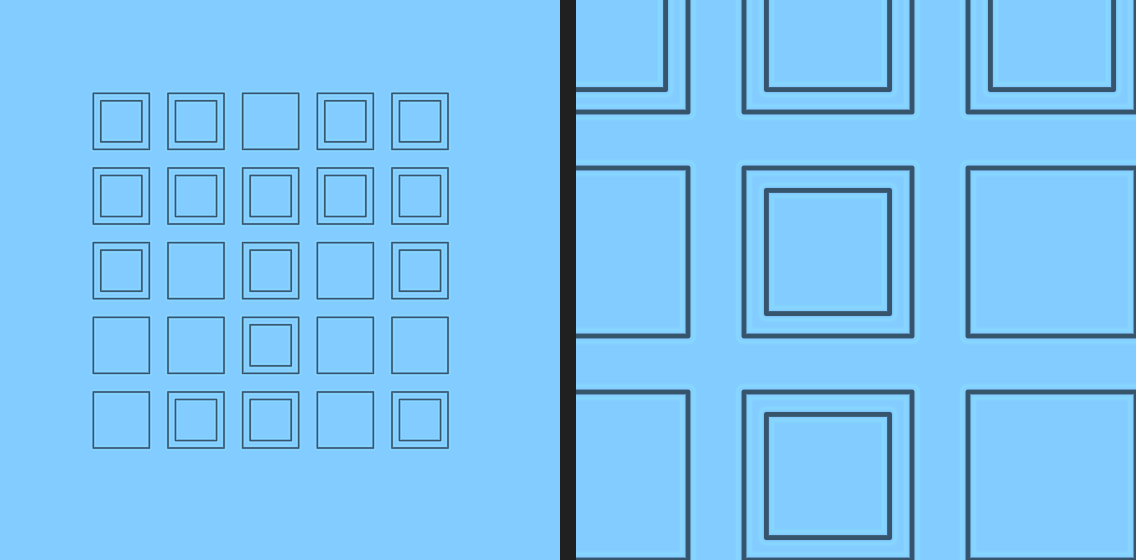
Left: the whole. Right: its middle third, enlarged.
Write a WebGL 2 fragment shader that draws this pattern.

```glsl
#version 300 es
precision highp float;

uniform vec2 u_resolution;
out vec4 fragColor;

const vec3 BACKGROUND = vec3(0.51, 0.80, 1.00);
const vec3 HALO = vec3(0.53, 0.84, 1.00);
const vec3 INK = vec3(0.21, 0.33, 0.42);

const int GRID_COUNT = 5;
const vec2 GRID_ORIGIN = vec2(1.0 / 6.0, 0.2);
const float PITCH = 2.0 / 15.0;
const float OUTER_HALF = 0.05;
const float INNER_HALF = 11.0 / 300.0;

const float LINE_HALF = 0.00146;
const float HALO_OFFSET = 0.0037;
const float HALO_HALF = 0.0021;
const float EDGE_PIXELS = 0.65;

// Rows from the bottom up; bit n puts an inner square in column n
const int INNER_ROWS[GRID_COUNT] = int[](22, 4, 21, 31, 27);

float squareOutline(vec2 p, float halfSize) {
    vec2 q = abs(p) - halfSize;
    return abs(length(max(q, 0.0)) + min(max(q.x, q.y), 0.0));
}

bool hasInnerSquare(ivec2 cell) {
    return ((INNER_ROWS[cell.y] >> cell.x) & 1) == 1;
}

void main() {
    float canvasSize = min(u_resolution.x, u_resolution.y);
    vec2 uv = (gl_FragCoord.xy - 0.5 * u_resolution) / canvasSize + 0.5;

    // Nearest cell of the finite grid
    vec2 firstCenter = GRID_ORIGIN + OUTER_HALF;
    vec2 cell = clamp(round((uv - firstCenter) / PITCH), 0.0, float(GRID_COUNT - 1));
    vec2 local = uv - firstCenter - cell * PITCH;

    // Distance to the nearest stroke
    float dist = squareOutline(local, OUTER_HALF);
    if (hasInnerSquare(ivec2(cell))) {
        dist = min(dist, squareOutline(local, INNER_HALF));
    }

    // Faint light fringe beneath a soft dark line
    float edge = EDGE_PIXELS / canvasSize;
    float halo = 1.0 - smoothstep(0.0, HALO_HALF, abs(dist - HALO_OFFSET));
    float line = 1.0 - smoothstep(LINE_HALF - edge, LINE_HALF + edge, dist);
    vec3 color = mix(mix(BACKGROUND, HALO, halo), INK, line);
    fragColor = vec4(color, 1.0);
}
```
